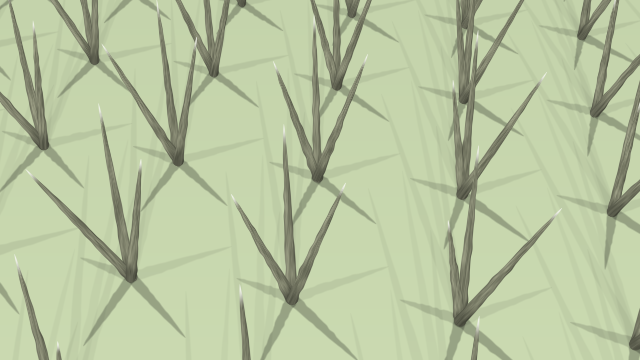
This pattern is drawn by a Shadertoy shader. Its source:

```glsl
// A tilted plain planted with a regular grid of three-pronged thorns.
// A projective map places the grid; each thorn is three tapered strokes,
// with several soft shadows lying on the ground and noise for the bark.

// Homogeneous screen vectors: column step, row step, grid origin.
const mat3 GROUND = mat3(0.449, -0.066, -0.022,
                         0.218,  0.428,  0.165,
                         1.278,  0.109,  1.0);

// Prong tips relative to the foot, in homogeneous screen space.
const vec3 PRONGS[3] = vec3[3](
    vec3(-0.132, 0.404, -0.138),
    vec3(-0.322, 0.189, -0.232),
    vec3(-0.056, 0.221, -0.217));

// Shadow tips in grid steps, with darkness in z.
const vec3 SHADOWS[7] = vec3[7](
    vec3( 0.443, -0.352, 0.25), vec3(-0.109, -0.491, 0.25),
    vec3(-0.359,  0.089, 0.14), vec3( 0.550,  0.320, 0.07),
    vec3(-0.640,  1.950, 0.045), vec3(-0.200,  1.650, 0.045),
    vec3(-0.420,  2.150, 0.035));

float hash(vec2 p) {
    vec3 q = fract(p.xyx * 0.1031);
    q += dot(q, q.yzx + 33.33);
    return fract((q.x + q.y) * q.z);
}

float noise(vec2 p) {
    vec2 cell = floor(p), f = fract(p);
    f = f * f * (3.0 - 2.0 * f);
    return mix(mix(hash(cell), hash(cell + vec2(1, 0)), f.x),
               mix(hash(cell + vec2(0, 1)), hash(cell + vec2(1, 1)), f.x), f.y);
}

vec2 project(vec3 h) { return h.xy / h.z; }

// Tapered stroke from foot to tip: coverage, position along, position across.
vec3 stroke(vec2 p, vec2 foot, vec2 tip, float width, float soft, float seed) {
    vec2 axis = tip - foot, rel = p - foot;
    float along = clamp(dot(rel, axis) / dot(axis, axis), 0.0, 1.0);
    float across = (axis.x * rel.y - axis.y * rel.x) / length(axis);
    float wobble = 0.82 + 0.36 * noise(vec2(along * 17.0, seed + sign(across) * 7.0));
    float radius = width * pow(1.0 - along, 0.6) * wobble;
    float gap = length(rel - axis * along) - radius;
    return vec3(1.0 - smoothstep(-soft, soft, gap), along, across / max(radius, 1e-4));
}

// Grey-green bark with lengthwise grain, a dark foot and a pale point.
vec3 bark(float along, float across, float seed) {
    float grain = noise(vec2(across * 2.5 + along * 5.0, along * 9.0) + seed);
    float fibre = noise(vec2(across * 6.0, along * 24.0) + seed * 1.7);
    float light = 0.65 * grain + 0.35 * fibre + 0.18 * across;
    vec3 color = mix(vec3(0.37, 0.38, 0.31), vec3(0.62, 0.63, 0.53), light);
    color *= 1.0 - 0.18 * smoothstep(0.6, 1.0, abs(across));
    color *= mix(0.72, 1.0, smoothstep(0.0, 0.15, along));
    return mix(color, vec3(0.94, 0.95, 0.91), smoothstep(0.86, 0.98, along));
}

void mainImage(out vec4 fragColor, in vec2 fragCoord) {
    vec2 p = fragCoord / iResolution.y;
    float edge = 0.7 / iResolution.y;
    vec2 home = floor(project(inverse(GROUND) * vec3(p, 1.0)));

    float shade = 1.0;
    vec4 thorns = vec4(0.0);

    // Far rows first, so that near thorns overlap them.
    for (int row = 1; row >= -3; row--) {
        for (int col = -2; col <= 2; col++) {
            vec2 id = home + vec2(col, row);
            vec3 root = GROUND * vec3(id, 1.0);
            if (root.z < 0.4) continue;
            vec2 foot = project(root);
            float seed = 90.0 * hash(id + 50.0);

            // Shadows on the ground
            for (int k = 0; k < 7; k++) {
                vec3 throwTo = SHADOWS[k];
                vec2 tip = project(GROUND * vec3(id + throwTo.xy, 1.0));
                float cover = stroke(p, foot, tip, 0.016 / root.z,
                                     edge + 0.001, seed + float(k) * 3.0).x;
                shade *= 1.0 - throwTo.z * cover;
            }
            float contact = length((p - foot) * vec2(1.0, 1.6)) * root.z;
            shade *= 1.0 - 0.3 * (1.0 - smoothstep(0.008, 0.024, contact));

            // Prongs
            for (int k = 0; k < 3; k++) {
                float prongSeed = seed + float(k) * 11.0;
                vec3 s = stroke(p, foot, project(root + PRONGS[k]),
                                0.0165 / root.z, edge, prongSeed);
                vec3 color = bark(s.y, clamp(s.z, -1.0, 1.0), prongSeed);
                thorns = mix(thorns, vec4(color, 1.0), s.x);
            }
        }
    }

    // Pale ground, slightly brighter toward the viewer; thorns are premultiplied
    vec3 ground = vec3(0.78, 0.84, 0.68) * (1.015 - 0.03 * p.y) * shade;
    fragColor = vec4(ground * (1.0 - thorns.a) + thorns.rgb, 1.0);
}
```
